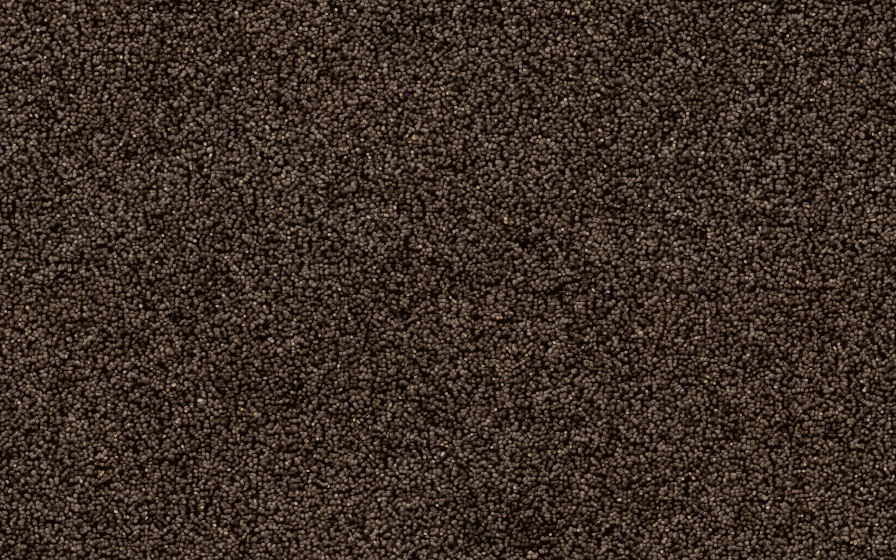
A WebGL 1 fragment shader for this texture:

```glsl
precision highp float;
uniform vec2 u_resolution;

const vec3 PIT_BLACK = vec3(0.05, 0.025, 0.01);
const vec3 SOIL_BROWN = vec3(0.25, 0.19, 0.148);
const vec3 DRY_TAN = vec3(0.59, 0.53, 0.465);
const vec3 GLINT_GOLD = vec3(0.80, 0.62, 0.38);
const vec3 GLINT_PALE = vec3(0.82, 0.79, 0.74);
const vec2 LIGHT_DIR = vec2(-0.35, 0.94);

float hash(vec2 cell, float seed) {
  vec3 q = fract(vec3(cell.xyx + seed * 17.3) * vec3(0.1031, 0.1030, 0.0973));
  q += dot(q, q.yzx + 33.33);
  return fract((q.x + q.y) * q.z);
}

float valueNoise(vec2 p, float seed) {
  vec2 cell = floor(p);
  vec2 f = fract(p);
  f = f * f * (3.0 - 2.0 * f);
  float low = mix(hash(cell, seed), hash(cell + vec2(1.0, 0.0), seed), f.x);
  float high = mix(hash(cell + vec2(0.0, 1.0), seed), hash(cell + 1.0, seed), f.x);
  return mix(low, high, f.y);
}

float fbm(vec2 p, float seed) {
  float sum = 0.0;
  float weight = 0.5;
  for (int i = 0; i < 4; i++) {
    sum += weight * valueNoise(p, seed + float(i));
    p = p * 2.03 + 7.1;
    weight *= 0.5;
  }
  return sum / 0.9375;
}

// Round grains with soft dark gaps: tone offset in x, glint strength in y
vec2 grains(vec2 p, float seed) {
  vec2 home = floor(p);
  vec2 nearestOffset = vec2(0.0);
  vec2 nearestCell = home;
  float nearest = 9.0;
  for (int y = -1; y <= 1; y++) {
    for (int x = -1; x <= 1; x++) {
      vec2 cell = home + vec2(float(x), float(y));
      vec2 jitter = vec2(hash(cell, seed), hash(cell, seed + 1.0));
      vec2 offset = p - cell - jitter;
      float d = length(offset);
      if (d < nearest) {
        nearest = d;
        nearestOffset = offset;
        nearestCell = cell;
      }
    }
  }
  float core = 1.0 - smoothstep(0.25, 0.7, nearest);
  float dome = 0.30 * (core - 0.62);
  float lit = 0.26 * dot(nearestOffset, LIGHT_DIR) * core;
  float own = 0.24 * (hash(nearestCell, seed + 2.0) - 0.5) * core;
  float chosen = smoothstep(0.965, 0.99, hash(nearestCell, seed + 3.0));
  float glint = chosen * (1.0 - smoothstep(0.15, 0.5, nearest));
  return vec2(dome + lit + own, glint);
}

// Scattered crumbs, lit on top with a shadow beneath
float clods(vec2 p, float density, float seed) {
  vec2 home = floor(p);
  float tone = 0.0;
  for (int y = -1; y <= 1; y++) {
    for (int x = -1; x <= 1; x++) {
      vec2 cell = home + vec2(float(x), float(y));
      float present = step(hash(cell, seed), density);
      vec2 center = cell + vec2(hash(cell, seed + 1.0), hash(cell, seed + 2.0));
      float radius = mix(0.12, 0.34, pow(hash(cell, seed + 3.0), 2.0));
      vec2 q = (p - center) / radius;
      q.x *= 0.85;
      q += 0.4 * (valueNoise(p * 9.0, seed + 4.0) - 0.5);
      float body = 1.0 - smoothstep(0.75, 1.1, length(q));
      float shadow = 1.0 - smoothstep(0.6, 1.4, length(q + vec2(-0.2, 0.6)));
      float shade = 0.025 + 0.08 * dot(q, LIGHT_DIR);
      tone += present * mix(-0.11 * shadow, shade, body);
    }
  }
  return tone;
}

vec3 soilColor(float level) {
  vec3 dark = mix(PIT_BLACK, SOIL_BROWN, clamp((level - 0.05) / 0.2, 0.0, 1.0));
  return mix(dark, DRY_TAN, clamp((level - 0.25) / 0.34, 0.0, 1.1));
}

void main() {
  vec2 p = gl_FragCoord.xy / u_resolution.y;
  vec2 uv = gl_FragCoord.xy / u_resolution;

  // Fine grains over crumbly dust
  vec2 warp = vec2(valueNoise(p * 60.0, 3.0), valueNoise(p * 60.0, 4.0)) - 0.5;
  vec2 grain = grains(p * vec2(128.0, 134.0) + warp * 0.7, 1.0);
  float dust = 0.20 * (valueNoise(p * vec2(170.0, 190.0), 7.0) - 0.5);

  // Clumps, small hollows and faint drifts of tone
  float clump = 0.11 * (valueNoise(p * vec2(54.0, 74.0), 11.0) - 0.5);
  float hollow = smoothstep(0.62, 0.82, fbm(p * vec2(17.0, 30.0), 21.0));
  float drift = 0.05 * (fbm(p * 3.0, 31.0) - 0.5);
  float rim = smoothstep(0.15, 0.5, abs(uv.x - 0.5));
  float density = 0.07 + 0.20 * rim * (0.5 + 0.5 * uv.y);
  float crumbs = clods(p * 23.0, density, 41.0);

  float level = 0.243 + grain.x + dust + clump + drift + crumbs - 0.08 * hollow - 0.008 * rim;
  vec3 color = soilColor(level);

  // Slight warm and cool patches, then mineral glints
  float warmth = fbm(p * 5.0, 51.0) - 0.5 + 0.15 * (0.5 - uv.y);
  color *= 1.0 + warmth * vec3(0.05, 0.0, -0.09);
  vec3 glintColor = mix(GLINT_GOLD, GLINT_PALE, valueNoise(p * 90.0, 61.0));
  color = mix(color, glintColor, 0.75 * grain.y * (1.0 - 0.6 * hollow));

  gl_FragColor = vec4(clamp(color, 0.0, 1.0), 1.0);
}
```
